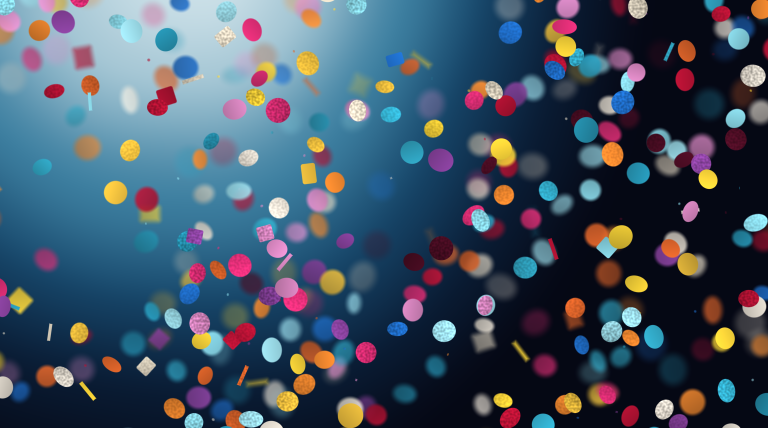
A Shadertoy shader for this pattern:

```glsl
const vec2  LIGHT_POS     = vec2(0.48, 1.10);  // glow centre, in canvas heights
const float RIGHT_FALLOFF = 1.22;              // light fades faster to the right
const float GRAIN_SCALE   = 170.0;
const float GRAIN_DEPTH   = 0.34;
const float STRIP_SHARE   = 0.05;
const float CHIP_SHARE    = 0.05;

const vec3 GLOW     = vec3(0.80, 0.88, 0.91);
const vec3 HAZE     = vec3(0.62, 0.76, 0.82);
const vec3 TEAL     = vec3(0.24, 0.50, 0.63);
const vec3 DEEP     = vec3(0.09, 0.28, 0.42);
const vec3 NAVY     = vec3(0.04, 0.12, 0.22);
const vec3 MIDNIGHT = vec3(0.02, 0.03, 0.08);

// Repeated hues weight the draw
const int PAPER_COUNT = 15;
const vec3 PAPER[PAPER_COUNT] = vec3[](
    vec3(0.20, 0.68, 0.80), vec3(0.54, 0.85, 0.91), vec3(0.15, 0.58, 0.70),
    vec3(0.60, 0.85, 0.90), vec3(0.96, 0.82, 0.22), vec3(0.92, 0.74, 0.24),
    vec3(0.92, 0.52, 0.18), vec3(0.84, 0.38, 0.16), vec3(0.87, 0.18, 0.46),
    vec3(0.70, 0.07, 0.20), vec3(0.52, 0.25, 0.60), vec3(0.90, 0.56, 0.80),
    vec3(0.12, 0.42, 0.77), vec3(0.93, 0.90, 0.85), vec3(0.88, 0.84, 0.76));
const vec3 DARK_PAPER = vec3(0.30, 0.05, 0.14);
const float DARK_SHARE = 0.04;

struct Layer {
    float cell;     // grid spacing
    float radius;   // mean piece radius
    float blur;     // edge softness
    float opacity;
    float density;  // chance that a cell holds a piece
    float grain;    // amount of embossing
};

const int LAYER_COUNT = 6;
const Layer LAYERS[LAYER_COUNT] = Layer[](
    Layer(0.120, 0.032, 0.014, 0.28, 0.45, 0.0),
    Layer(0.100, 0.028, 0.010, 0.65, 0.36, 0.0),
    Layer(0.130, 0.003, 0.002, 0.60, 0.35, 0.0),
    Layer(0.105, 0.027, 0.006, 0.88, 0.38, 0.0),
    Layer(0.105, 0.026, 0.002, 1.00, 0.46, 0.5),
    Layer(0.110, 0.027, 0.001, 1.00, 0.50, 1.0));

vec3 hash3(vec3 p) {
    p = fract(p * vec3(0.1031, 0.1030, 0.0973));
    p += dot(p, p.yxz + 33.33);
    return fract((p.xxy + p.yxx) * p.zyx);
}

vec2 gradient(vec2 cell) {
    float a = 6.2832 * hash3(vec3(cell + 57.0, 7.0)).x;
    return vec2(cos(a), sin(a));
}

float gradientNoise(vec2 p) {
    vec2 i = floor(p), f = fract(p);
    vec2 u = f * f * f * (f * (f * 6.0 - 15.0) + 10.0);
    vec2 e = vec2(1.0, 0.0);
    float low  = mix(dot(gradient(i), f), dot(gradient(i + e), f - e), u.x);
    float high = mix(dot(gradient(i + e.yx), f - e.yx), dot(gradient(i + 1.0), f - 1.0), u.x);
    return mix(low, high, u.y);
}

float ellipseDistance(vec2 p, vec2 r) {
    float k = length(p / r);
    return k * (k - 1.0) / max(length(p / (r * r)), 1e-4);
}

float boxDistance(vec2 p, vec2 halfSize) {
    vec2 d = abs(p) - halfSize;
    return length(max(d, 0.0)) + min(max(d.x, d.y), 0.0);
}

vec3 backdrop(vec2 p) {
    vec2 q = p - LIGHT_POS;
    q.x *= q.x > 0.0 ? RIGHT_FALLOFF : 0.85;
    float d = length(q) + 0.05 * gradientNoise(p * 2.0);
    vec3 c = mix(GLOW, HAZE, smoothstep(0.05, 0.38, d));
    c = mix(c, TEAL, smoothstep(0.28, 0.60, d));
    c = mix(c, DEEP, smoothstep(0.54, 0.84, d));
    c = mix(c, NAVY, smoothstep(0.74, 1.06, d));
    return mix(c, MIDNIGHT, smoothstep(0.94, 1.30, d));
}

// Lays one jittered grid of tilted paper pieces over the colour
vec3 scatter(vec3 color, vec2 p, Layer layer, float seed) {
    vec2 home = floor(p / layer.cell);
    float soft = max(layer.blur, 0.7 / iResolution.y);
    float grain = layer.grain > 0.0 ? gradientNoise(p * GRAIN_SCALE) * layer.grain : 0.0;

    for (int y = -1; y <= 1; y++)
    for (int x = -1; x <= 1; x++) {
        vec2 id = home + vec2(x, y);
        vec3 place = hash3(vec3(id + 19.0, seed));
        vec3 form  = hash3(vec3(id + 83.0, seed + 5.0));
        vec3 look  = hash3(vec3(id + 41.0, seed + 11.0));
        vec2 center = (id + place.xy) * layer.cell;
        float crowd = 1.0 + 1.5 * gradientNoise(center * 2.6 + 4.0);
        if (place.z > layer.density * crowd) continue;

        // Tilt foreshortens each piece along its own axis
        float angle = 3.1416 * form.x;
        float c = cos(angle), s = sin(angle);
        vec2 q = mat2(c, -s, s, c) * (p - center);
        float size = layer.radius * mix(0.82, 1.12, form.y);
        vec2 radii = size * vec2(1.0, mix(0.55, 1.0, sqrt(form.z)));

        float d = ellipseDistance(q, radii);
        if (look.x < STRIP_SHARE) d = boxDistance(q, size * vec2(0.90, 0.16));
        else if (look.x < STRIP_SHARE + CHIP_SHARE) d = boxDistance(q, radii * 0.62) - 0.18 * size;

        vec3 paper = PAPER[int(look.y * float(PAPER_COUNT))];
        if (look.x > 1.0 - DARK_SHARE) paper = DARK_PAPER;
        float shade = mix(0.86, 1.06, look.z) + 0.10 * dot(q, vec2(c, s)) / size;
        shade += GRAIN_DEPTH * grain * step(0.4, fract(look.z * 7.0));
        float cover = 1.0 - smoothstep(-soft, soft, d);
        color = mix(color, paper * shade, cover * layer.opacity);
    }
    return color;
}

void mainImage(out vec4 fragColor, in vec2 fragCoord) {
    vec2 p = fragCoord / iResolution.y;
    vec3 color = backdrop(p);
    for (int i = 0; i < LAYER_COUNT; i++)
        color = scatter(color, p, LAYERS[i], 17.0 * float(i) + 3.0);
    fragColor = vec4(clamp(color, 0.0, 1.0), 1.0);
}
```
